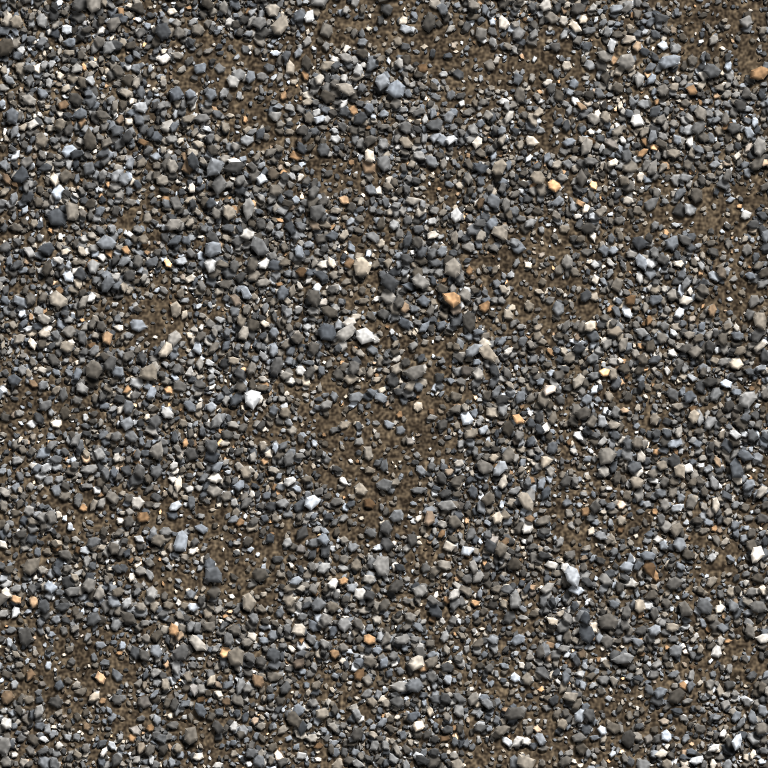
Write a three.js fragment shader that draws this texture.

```glsl
varying vec2 vUv;

vec3 hash3(vec2 p) {
  vec3 q = fract(p.xyx * vec3(0.1031, 0.1030, 0.0973));
  q += dot(q, q.yxz + 33.33);
  return fract((q.xxy + q.yzz) * q.zyx);
}

float cornerSlope(vec2 cell, vec2 corner, vec2 f) {
  return dot(hash3(cell + corner + 17.0).xy * 2.0 - 1.0, f - corner);
}

float gradientNoise(vec2 p) {
  vec2 cell = floor(p);
  vec2 f = fract(p);
  vec2 u = f * f * f * (f * (f * 6.0 - 15.0) + 10.0);
  float low = mix(cornerSlope(cell, vec2(0.0), f), cornerSlope(cell, vec2(1.0, 0.0), f), u.x);
  float high = mix(cornerSlope(cell, vec2(0.0, 1.0), f), cornerSlope(cell, vec2(1.0), f), u.x);
  return 1.4 * mix(low, high, u.y);
}

// 0 on bare soil, 1 where gravel has gathered
float gravelBed(vec2 uv) {
  float drift = gradientNoise(uv * vec2(5.0, 8.0)) + 0.6 * gradientNoise(uv * vec2(13.0, 19.0) + 40.0);
  return smoothstep(-0.4, 0.2, drift);
}

vec3 soil(vec2 uv) {
  float grain = 0.5 + 0.3 * gradientNoise(uv * 22.0)
    + 0.6 * gradientNoise(uv * 105.0) + 0.8 * gradientNoise(uv * 230.0 + 9.0);
  return mix(vec3(0.20, 0.17, 0.14), vec3(0.49, 0.43, 0.35), clamp(grain, 0.0, 1.3));
}

vec3 stoneColor(vec3 look) {
  float tone = mix(0.29, 0.68, look.x) + 0.24 * smoothstep(0.84, 1.0, look.x);
  vec3 tint = mix(vec3(0.95, 0.99, 1.04), vec3(1.07, 1.0, 0.90), look.y);
  tint = mix(tint, vec3(1.22, 0.98, 0.74), smoothstep(0.94, 0.99, look.z));
  return tone * tint;
}

// One layer of angular stones, upper rows shading the lower ones
vec3 scatterStones(vec3 ground, vec2 uv, float cells, float amount) {
  vec2 p = uv * cells;
  vec2 light = normalize(vec2(0.45, 1.0));
  float soft = 0.0011 * cells;
  float grain = 1.0 + 0.20 * gradientNoise(uv * 210.0 + cells) + 0.16 * gradientNoise(uv * 95.0 - cells);

  for (int y = -1; y <= 1; y++) {
    for (int x = -1; x <= 1; x++) {
      vec2 cell = floor(p) + vec2(float(x), float(y));
      vec3 place = hash3(cell + cells * 7.0);
      vec3 look = hash3(cell + cells * 3.0 + 51.0);
      vec3 form = hash3(cell + cells * 5.0 + 113.0);
      vec2 centre = cell + 0.15 + 0.7 * place.xy;
      vec2 offset = p - centre;
      if (dot(offset, offset) > 1.0) continue;
      if (place.z > amount * mix(0.28, 1.0, gravelBed(centre / cells))) continue;

      float spin = form.x * 6.2832;
      mat2 turn = mat2(cos(spin), sin(spin), -sin(spin), cos(spin));
      vec2 stretch = vec2(0.9, 1.0 + 0.55 * form.y);
      vec2 local = turn * offset * stretch;
      vec2 localLight = turn * light;
      float radius = mix(0.36, 0.60, form.z);

      // Convex outline cut by random planes
      float edge = -1.0;
      float facing = 0.0;
      for (int i = 0; i < 6; i++) {
        vec3 cut = hash3(cell + vec2(float(i) * 13.0, cells));
        float angle = (float(i) + 0.75 * cut.x) * 1.0472;
        vec2 normal = vec2(cos(angle), sin(angle));
        float plane = dot(local, normal) - radius * (0.72 + 0.28 * cut.y);
        if (plane > edge) {
          edge = plane;
          facing = dot(normal, localLight);
        }
      }

      // Cast shadow, then the lit stone
      vec2 shadowLocal = turn * (offset + light * 0.24) * stretch;
      float shadow = 1.0 - smoothstep(radius * 0.7, radius * 1.2, length(shadowLocal));
      ground *= 1.0 - 0.68 * shadow;

      float top = smoothstep(0.0, radius * 0.55, -edge);
      float lit = mix(0.84 + 0.46 * facing, 0.92 + 0.32 * look.z, top);
      float mask = 1.0 - smoothstep(-soft, soft, edge);
      ground = mix(ground, stoneColor(look) * lit * grain, mask);
    }
  }
  return ground;
}

void main() {
  vec3 color = soil(vUv);
  color = scatterStones(color, vUv, 185.0, 0.55);
  color = scatterStones(color, vUv, 124.0, 0.68);
  color = scatterStones(color, vUv, 86.0, 0.72);
  color = scatterStones(color, vUv, 63.0, 0.50);
  color = scatterStones(color, vUv, 45.0, 0.13);
  color = (color - 0.40) * 1.08 + 0.42;
  gl_FragColor = vec4(clamp(color, 0.0, 1.0), 1.0);
}
```
